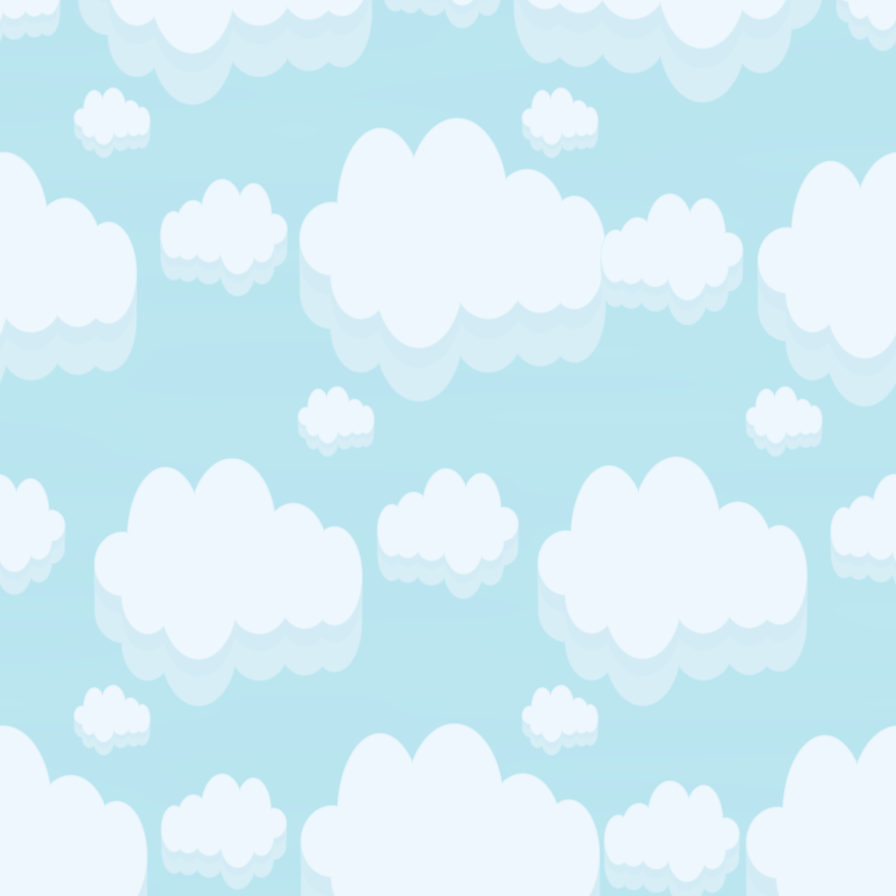
Give the GLSL for this pattern, as a three.js fragment shader.

```glsl
// Puffy pale clouds with dropped shadows on a soft light blue sky.
// Each cloud is a union of ellipses; large, medium and tiny clouds are
// scattered over a staggered grid that repeats across the canvas.
varying vec2 vUv;

const vec3 SKY = vec3(0.73, 0.90, 0.94);
const vec3 SHADOW = vec3(0.845, 0.933, 0.970);
const vec3 SHADOW_NEAR = vec3(0.822, 0.922, 0.962);
const vec3 CLOUD = vec3(0.932, 0.970, 0.992);

const vec2 CELL = vec2(0.5, 1.0 / 3.0);
const float FIRST_ROW = 0.03;
const float EDGE = 0.0018;

float hash(vec2 p) {
  vec3 q = fract(vec3(p.xyx) * 0.1031);
  q += dot(q, q.yzx + 33.33);
  return fract((q.x + q.y) * q.z);
}

float valueNoise(vec2 p) {
  vec2 i = floor(p);
  vec2 f = fract(p);
  f = f * f * (3.0 - 2.0 * f);
  float low = mix(hash(i), hash(i + vec2(1.0, 0.0)), f.x);
  float high = mix(hash(i + vec2(0.0, 1.0)), hash(i + 1.0), f.x);
  return mix(low, high, f.y);
}

// Approximate distance to an ellipse swept straight down by drop.
float lobe(vec2 p, vec2 center, vec2 radius, float drop) {
  vec2 q = p - center;
  q.y += clamp(-q.y, 0.0, drop);
  q += 0.0001;
  float k = length(q / radius);
  return k * (k - 1.0) / length(q / (radius * radius));
}

// Cloud outline, one unit from its middle to either side.
float cloudShape(vec2 p, float drop) {
  float d = lobe(p, vec2(0.0, 0.1), vec2(0.8, 0.33), drop);
  // Upper puffs
  d = min(d, lobe(p, vec2(-0.79, 0.125), vec2(0.21, 0.24), drop));
  d = min(d, lobe(p, vec2(-0.47, 0.31), vec2(0.285, 0.54), drop));
  d = min(d, lobe(p, vec2(0.03, 0.38), vec2(0.33, 0.535), drop));
  d = min(d, lobe(p, vec2(0.49, 0.17), vec2(0.265, 0.41), drop));
  d = min(d, lobe(p, vec2(0.80, 0.035), vec2(0.205, 0.37), drop));
  // Lower puffs
  d = min(d, lobe(p, vec2(-0.60, -0.10), vec2(0.20, 0.30), drop));
  d = min(d, lobe(p, vec2(-0.22, -0.14), vec2(0.29, 0.45), drop));
  d = min(d, lobe(p, vec2(0.235, -0.10), vec2(0.24, 0.30), drop));
  d = min(d, lobe(p, vec2(0.575, -0.07), vec2(0.21, 0.29), drop));
  return d;
}

float cover(float d) {
  return 1.0 - smoothstep(-EDGE, EDGE, d);
}

// Paints one cloud over the colour; side is 1 or -1 to mirror it.
vec3 paintCloud(vec3 color, vec2 p, float size, float side) {
  vec2 q = p / size;
  if (dot(q, q) > 2.2) return color;
  q.x *= side;
  color = mix(color, SHADOW, cover(cloudShape(q, 0.35) * size));
  color = mix(color, SHADOW_NEAR, cover(cloudShape(q, 0.13) * size));
  return mix(color, CLOUD, cover(cloudShape(q, 0.0) * size));
}

// One large cloud, a medium one in the gap beside it, sometimes a tiny one.
vec3 paintCell(vec3 color, vec2 p, vec2 seed) {
  float a = hash(seed + 3.7);
  float b = hash(seed + 17.3);
  float c = hash(seed + 41.9);
  float side = a < 0.5 ? -1.0 : 1.0;

  vec2 largeAt = (vec2(b, c) - 0.5) * vec2(0.02, 0.04);
  color = paintCloud(color, p - largeAt, mix(0.142, 0.174, c), side);

  vec2 mediumAt = vec2(0.5 * CELL.x, (a - 0.5) * 0.09);
  color = paintCloud(color, p - mediumAt, mix(0.058, 0.086, b), -side);

  vec2 tinyAt = vec2(0.25, 0.5) * CELL;
  if (b > 0.35) color = paintCloud(color, p - tinyAt, 0.042, side);
  return color;
}

void main() {
  // Sky with very faint level streaks
  float streak = valueNoise(vUv * vec2(3.0, 28.0)) - 0.5;
  vec3 color = SKY + streak * vec3(0.012, 0.006, 0.004);

  // Clouds of the nearby cells, every other row shifted by half a cell
  float nearRow = floor((vUv.y - FIRST_ROW) / CELL.y + 0.5);
  for (int j = -1; j <= 1; j++) {
    float row = nearRow + float(j);
    float shift = 0.5 * mod(row, 2.0);
    float nearColumn = floor(vUv.x / CELL.x - shift + 0.5);
    for (int i = -1; i <= 1; i++) {
      float column = nearColumn + float(i);
      vec2 center = vec2(column + shift, row) * CELL + vec2(0.0, FIRST_ROW);
      color = paintCell(color, vUv - center, vec2(mod(column, 2.0), row) * 7.0 + 20.0);
    }
  }
  gl_FragColor = vec4(color, 1.0);
}
```
